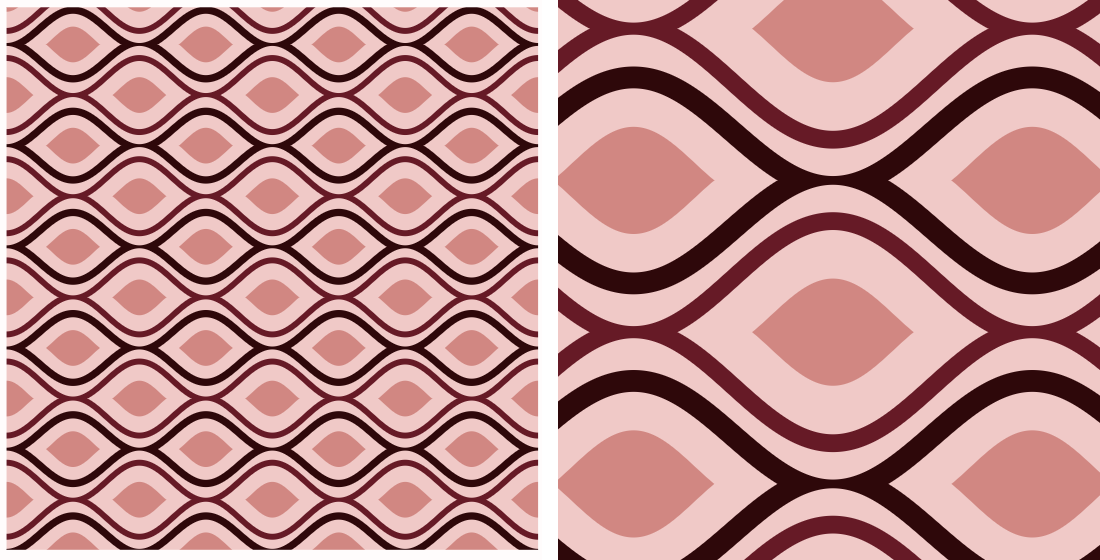
Left, the full canvas; right, a detail of the centre.
A Shadertoy shader for this pattern:

```glsl
const float PI = 3.14159265;
const vec2 PERIOD = vec2(0.2373, 0.18066);

// Antialiased coverage of a signed distance given in canvas heights
float cover(float dist) {
    return clamp(0.5 - dist * iResolution.y, 0.0, 1.0);
}

// Approximate distance from height y to the wave mean + amp * cos(phase)
float waveDistance(float y, float mean, float amp, float phase, float freq) {
    float slope = amp * freq * sin(phase);
    return (y - mean - amp * cos(phase)) / sqrt(1.0 + slope * slope);
}

// One lattice of mirrored waves, with a pointed lens inside each opening
vec3 drawLattice(vec3 col, vec2 p, float mean, float amp, float halfWidth, vec3 lineColor) {
    vec2 q = abs(mod(p + 0.5 * PERIOD, PERIOD) - 0.5 * PERIOD);

    float lens = waveDistance(q.y, 0.0103, 0.0216, min(q.x * 43.0, PI), 43.0);
    col = mix(col, vec3(0.82, 0.53, 0.51), cover(lens));

    float freq = 2.0 * PI / PERIOD.x;
    float line = abs(waveDistance(q.y, mean, amp, q.x * freq, freq)) - halfWidth;
    return mix(col, lineColor, cover(line));
}

void mainImage(out vec4 fragColor, in vec2 fragCoord) {
    vec2 uv = fragCoord / iResolution.y;
    vec2 p = uv - vec2(0.1303, 0.9206);
    vec3 col = vec3(0.94, 0.79, 0.78);

    // Two lattices interleaved by half a period
    col = drawLattice(col, p + 0.5 * PERIOD, 0.0322, 0.0339, 0.0053, vec3(0.40, 0.10, 0.15));
    col = drawLattice(col, p, 0.0287, 0.0326, 0.0065, vec3(0.18, 0.03, 0.04));

    // Pale border around the panel
    vec2 edge = abs(uv - vec2(0.4863, 0.5026)) - vec2(0.4746, 0.4844);
    col = mix(vec3(1.0, 0.99, 0.99), col, cover(max(edge.x, edge.y)));

    fragColor = vec4(col, 1.0);
}
```
